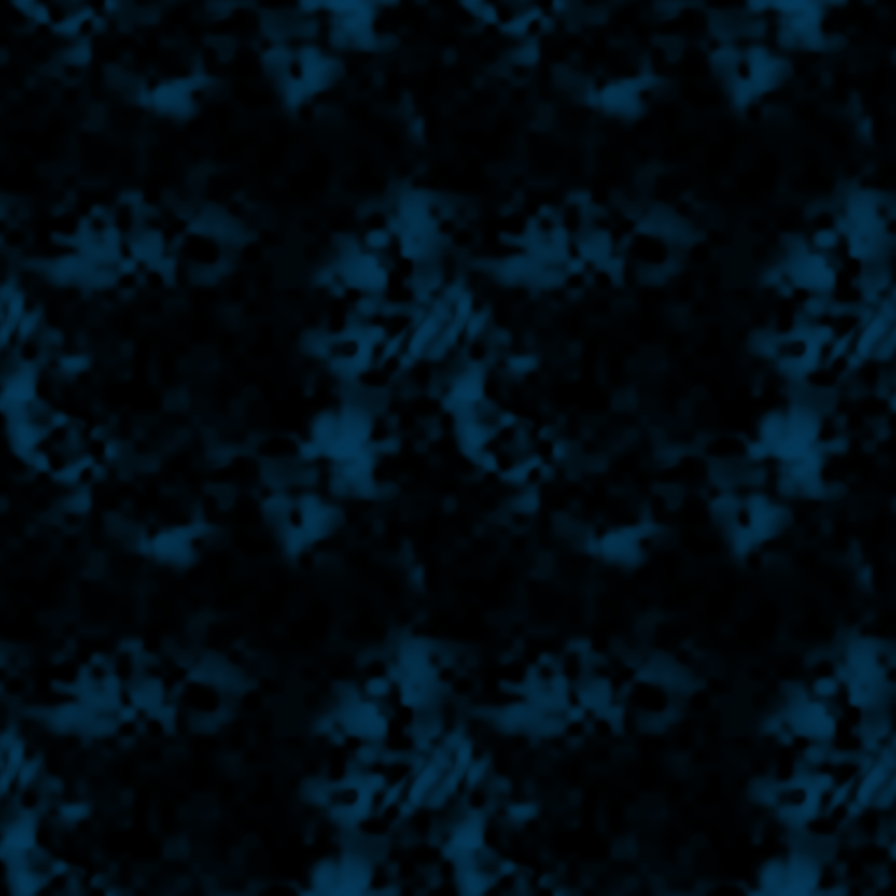
Give the GLSL for this texture, as a Shadertoy shader.

```glsl
// Dark seamless tile of blurred blue mottling, repeated across and down.
// Soft smears and a crescent set the light masses, hashed patches under a
// broad veil add faint haze, and periodic noise breaks all into small flecks.

#define REPEATS 2.0
#define PATCH_CELLS 11.0
#define PATCH_GAIN 0.62
#define WARP 0.016
#define FLECK_CELLS 32.0
#define STREAK_GAP 0.047
#define RING_RADIUS 0.118
#define HAZE 0.16
#define GAIN 1.25
#define PEAK_BLUE vec3(0.012, 0.215, 0.340)
#define DEEP_BLACK vec3(0.0, 0.001, 0.003)

float hash(vec2 p) {
    return fract(sin(dot(p, vec2(127.1, 311.7))) * 43758.5453);
}

// Value noise that wraps after the given number of cells per tile
float tileNoise(vec2 t, float cells) {
    vec2 p = t * cells, i = floor(p), f = p - i;
    f = f * f * (3.0 - 2.0 * f);
    vec2 a = mod(i, cells), b = mod(i + 1.0, cells);
    float seed = cells * 1.37;
    return mix(mix(hash(a + seed), hash(vec2(b.x, a.y) + seed), f.x),
               mix(hash(vec2(a.x, b.y) + seed), hash(b + seed), f.x), f.y);
}

// Shortest offset between two places on the wrapped tile
vec2 wrapOffset(vec2 d) {
    return fract(d + 0.5) - 0.5;
}

// Soft stroke through a centre, reaching halfSpan to either side
float smear(vec2 t, vec2 centre, vec2 halfSpan, float width) {
    vec2 d = wrapOffset(t - centre);
    float along = clamp(dot(d, halfSpan) / dot(halfSpan, halfSpan), -1.0, 1.0);
    d = (d - halfSpan * along) / width;
    return exp(-dot(d, d));
}

// Open ring, thick on its left and thin below, around a small core
float crescent(vec2 t) {
    vec2 d = wrapOffset(t - vec2(0.150, 0.068));
    float r = length(d);
    vec2 dir = d / max(r, 0.001);
    float left = smoothstep(0.3, 1.0, -dir.x);
    float off = (r - RING_RADIUS) / mix(0.021, 0.036, left);
    float open = smoothstep(-0.30, 0.25, dot(dir, vec2(-0.57, -0.82)));
    float arc = exp(-off * off) * open * mix(0.70, 1.25, left);
    float core = 0.95 * smear(t, vec2(0.156, 0.057), vec2(0.018, -0.005), 0.030);
    float brow = 0.85 * smear(t, vec2(0.143, 0.206), vec2(0.020, -0.005), 0.036);
    float stem = 0.75 * smear(t, vec2(0.040, 0.240), vec2(-0.015, 0.070), 0.030);
    return arc + core + brow + stem;
}

// Diagonal band cut into slanting streaks
float streakedBand(vec2 t, float wobble) {
    vec2 d = wrapOffset(t - vec2(0.95, 0.26));
    float phase = dot(d, vec2(0.83, -0.56)) / STREAK_GAP + 0.4 * wobble;
    float streak = 0.5 + 0.5 * sin(6.2832 * phase);
    return smear(t, vec2(0.95, 0.26), vec2(0.07, 0.04), 0.056) * mix(0.4, 1.2, streak);
}

// Main light masses outside the crescent
float masses(vec2 t) {
    float m = 1.70 * smear(t, vec2(0.768, 0.005), vec2(0.030, -0.025), 0.062);
    m += 1.00 * smear(t, vec2(0.68, 0.83), vec2(0.008, 0.028), 0.045);
    m += 0.85 * smear(t, vec2(0.37, 0.78), vec2(0.025, 0.005), 0.040);
    m += 0.85 * smear(t, vec2(0.765, 0.22), vec2(0.032, 0.0), 0.042);
    m += 0.70 * smear(t, vec2(0.23, 0.526), vec2(0.015, 0.0), 0.045);
    m += 0.70 * smear(t, vec2(0.87, 0.44), vec2(0.050, 0.075), 0.075);
    m += 0.48 * smear(t, vec2(0.34, 0.43), vec2(0.120, 0.02), 0.070);
    m += 0.55 * smear(t, vec2(0.94, 0.75), vec2(-0.005, 0.03), 0.032);
    return m;
}

// Broad regions where haze gathers, leaving dark gaps between them
float veil(vec2 t) {
    float v = smear(t, vec2(0.42, 0.90), vec2(0.36, 0.0), 0.13);
    v += smear(t, vec2(0.32, 0.46), vec2(0.16, 0.0), 0.15);
    v += smear(t, vec2(0.85, 0.30), vec2(0.03, 0.16), 0.16);
    v += smear(t, vec2(0.24, 0.07), vec2(0.18, 0.0), 0.13);
    return min(v, 1.0);
}

// Faint patches, one jittered per cell, of random strength
float patches(vec2 t) {
    vec2 p = t * PATCH_CELLS, cell = floor(p);
    float sum = 0.0;
    for (int y = -1; y <= 1; y++)
    for (int x = -1; x <= 1; x++) {
        vec2 c = cell + vec2(x, y), id = mod(c, PATCH_CELLS);
        vec2 jitter = vec2(hash(id + 3.1), hash(id + 8.7));
        float strength = hash(id + 15.3);
        vec2 d = (p - c - jitter) / mix(0.28, 0.50, hash(id + 21.9));
        sum += strength * strength * exp(-dot(d, d));
    }
    return sum;
}

void mainImage(out vec4 fragColor, in vec2 fragCoord) {
    vec2 t = fract(fragCoord / iResolution.xy * REPEATS);
    vec2 drift = vec2(tileNoise(t, 17.0), tileNoise(t, 19.0)) - 0.5;
    vec2 w = t + WARP * drift;

    // Flecks at two sizes
    float coarse = tileNoise(w, 18.0);
    float fleck = smoothstep(0.20, 0.80, 0.6 * tileNoise(w, FLECK_CELLS) + 0.4 * coarse);

    // Dense masses stay solid while thin ones break up
    float mass = crescent(w) + streakedBand(w, coarse) + masses(w);
    float haze = veil(t) * (PATCH_GAIN * patches(w) + HAZE);
    float solid = smoothstep(0.5, 1.5, mass);
    float light = (mass + haze) * mix(1.45 * fleck, 0.55 + 0.7 * fleck, solid);
    light += 0.06 * fleck * fleck;

    // Soft shoulder lets strong light level off
    light = 1.0 - exp(-GAIN * pow(light, 1.25));
    fragColor = vec4(DEEP_BLACK + PEAK_BLUE * light, 1.0);
}
```
